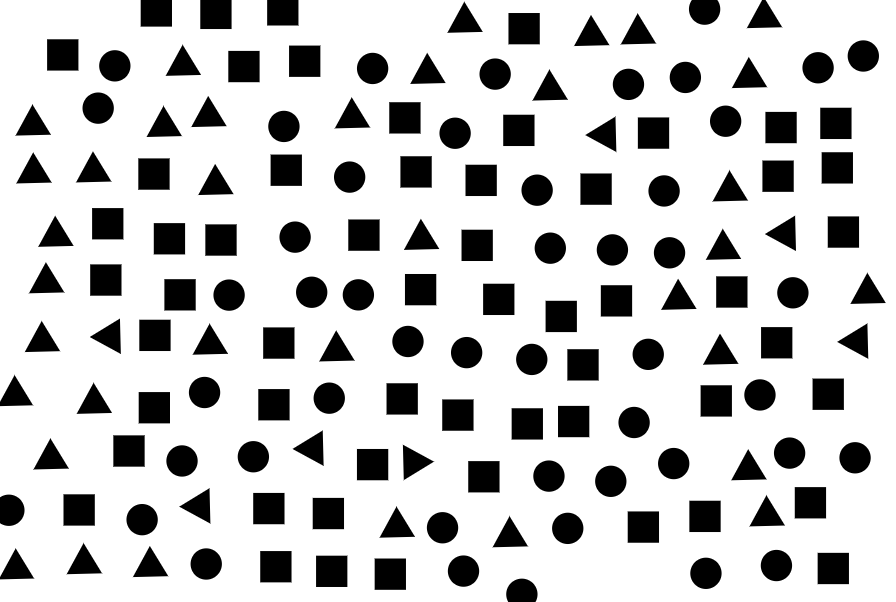
Write a Shadertoy shader that draws this pattern.

```glsl
// Scattered black squares, discs and triangles on a white ground.

// Lengths are in units of the canvas height.
const vec3 PAPER = vec3(1.0);
const vec3 INK = vec3(0.0);
const vec2 CELL = vec2(0.103, 0.0935);   // mean spacing of the shapes
const vec2 JITTER = vec2(0.19, 0.15);    // random shift, in cells
const float WAVE_HEIGHT = 0.028;         // bends the rows
const float SQUARE_HALF = 0.026;
const float DISC_RADIUS = 0.026;
const float TRIANGLE_INRADIUS = 0.017;
const float TRIANGLE_TILT = 0.025;       // radians
const float SQUARE_SHARE = 0.38;
const float DISC_SHARE_LEFT = 0.14;
const float DISC_SHARE_RIGHT = 0.38;
const float TURNED_SHARE = 0.18;         // triangles lying on their side
const float EDGE_MARGIN = 0.012;         // no centres closer to the border
const float HALF_PI = 1.5707963;

float hash(vec2 p) {
    return fract(sin(dot(p, vec2(127.1, 311.7))) * 43758.5453);
}

mat2 rotation(float angle) {
    float c = cos(angle), s = sin(angle);
    return mat2(c, -s, s, c);
}

float squareDistance(vec2 p) {
    vec2 q = abs(p) - SQUARE_HALF;
    return max(q.x, q.y);
}

// Equilateral, apex up, centred on its bounding box
float triangleDistance(vec2 p) {
    p.y += 0.5 * TRIANGLE_INRADIUS;
    float sides = dot(vec2(abs(p.x), p.y), vec2(0.866, 0.5));
    return max(-p.y, sides) - TRIANGLE_INRADIUS;
}

float rowWave(float x) {
    return WAVE_HEIGHT * (0.65 * sin(4.3 * x + 0.6) + 0.35 * sin(9.1 * x + 2.0));
}

// Picks the kind of shape for a cell; discs grow more common to the right
float shapeDistance(vec2 p, vec2 id, float across) {
    float kind = hash(id + 17.3);
    float discShare = mix(DISC_SHARE_LEFT, DISC_SHARE_RIGHT, smoothstep(0.1, 0.6, across));
    if (kind < discShare) return length(p) - DISC_RADIUS;
    if (kind < discShare + SQUARE_SHARE) return squareDistance(p);

    float angle = TRIANGLE_TILT;
    if (hash(id + 41.9) < TURNED_SHARE) {
        angle += hash(id + 63.1) < 0.7 ? HALF_PI : -HALF_PI;
    }
    return triangleDistance(rotation(angle) * p);
}

void mainImage(out vec4 fragColor, in vec2 fragCoord) {
    float pixel = 1.0 / iResolution.y;
    float aspect = iResolution.x * pixel;
    vec2 p = fragCoord * pixel;
    float nearest = 1.0;

    // Each row slides sideways by its own amount
    for (int j = -1; j <= 1; j++) {
        float row = floor(p.y / CELL.y) + float(j);
        float slide = hash(vec2(row, 5.7));
        float column = floor(p.x / CELL.x + slide);

        for (int i = -1; i <= 1; i++) {
            vec2 id = vec2(column + float(i), row);
            vec2 jitter = JITTER * (2.0 * vec2(hash(id), hash(id + 29.5)) - 1.0);
            vec2 centre = (id + 0.5 + jitter - vec2(slide, 0.0)) * CELL;
            centre.y += rowWave(centre.x);

            vec2 border = min(centre, vec2(aspect, 1.0) - centre);
            if (min(border.x, border.y) < EDGE_MARGIN) continue;
            nearest = min(nearest, shapeDistance(p - centre, id, centre.x / aspect));
        }
    }

    // One pixel of edge smoothing
    float cover = clamp(0.5 - nearest / pixel, 0.0, 1.0);
    fragColor = vec4(mix(PAPER, INK, cover), 1.0);
}
```
